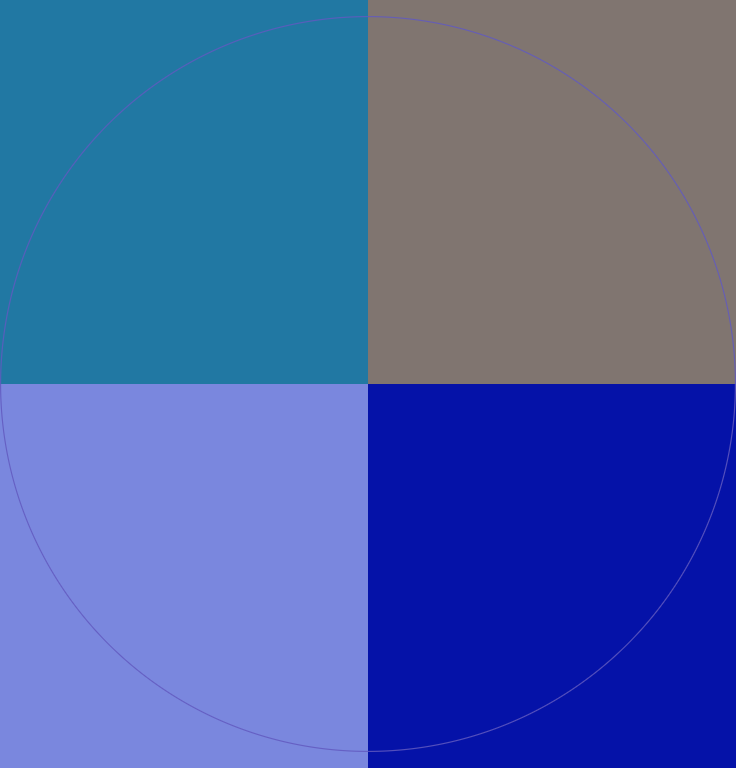
Reproduce this background procedurally as a Shadertoy shader.

```glsl
// Four flat colour quadrants with a thin violet ring touching the sides.
#define TOP_LEFT vec3(0.13, 0.47, 0.64)
#define TOP_RIGHT vec3(0.50, 0.46, 0.44)
#define BOTTOM_LEFT vec3(0.48, 0.53, 0.87)
#define BOTTOM_RIGHT vec3(0.02, 0.07, 0.66)
#define RING_COLOR vec3(0.38, 0.35, 0.75)
#define RING_RADIUS 0.4992
#define RING_WIDTH 0.0016
#define RING_OPACITY 0.85

// Antialiased step across zero, one pixel wide
float smoothEdge(float dist, float pixel) {
    return clamp(dist / pixel + 0.5, 0.0, 1.0);
}

// Pixel coverage of a thin circular line
float ringCoverage(vec2 p, float pixel) {
    float dist = length(p) - RING_RADIUS;
    float outer = smoothEdge(dist + 0.5 * RING_WIDTH, pixel);
    float inner = smoothEdge(dist - 0.5 * RING_WIDTH, pixel);
    return outer - inner;
}

void mainImage(out vec4 fragColor, in vec2 fragCoord) {
    // Centred coordinates, in units of the shorter side
    float pixel = 1.0 / min(iResolution.x, iResolution.y);
    vec2 p = (fragCoord - 0.5 * iResolution.xy) * pixel;

    // Quadrants
    float right = smoothEdge(p.x, pixel);
    float top = smoothEdge(p.y, pixel);
    vec3 lowerHalf = mix(BOTTOM_LEFT, BOTTOM_RIGHT, right);
    vec3 upperHalf = mix(TOP_LEFT, TOP_RIGHT, right);
    vec3 color = mix(lowerHalf, upperHalf, top);

    // Ring
    color = mix(color, RING_COLOR, RING_OPACITY * ringCoverage(p, pixel));
    fragColor = vec4(color, 1.0);
}
```
